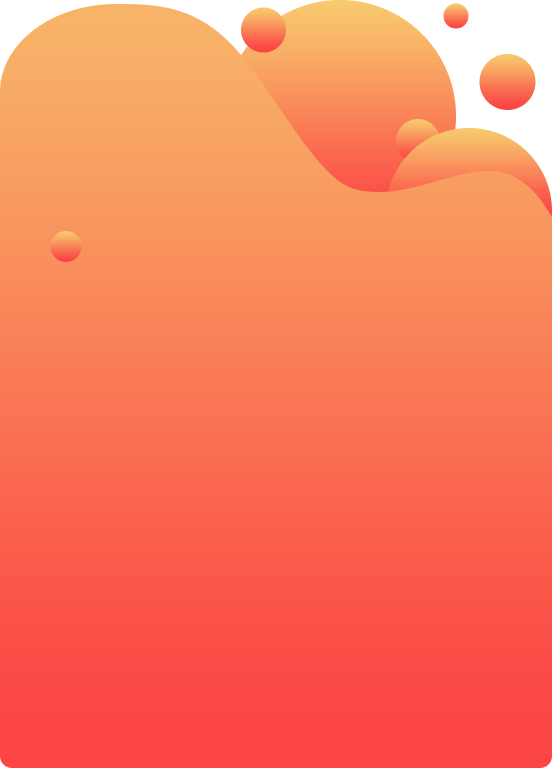
Reproduce this background procedurally as a Shadertoy shader.

```glsl
// Flowing orange-to-red wave with gradient bubbles on a white card.

const vec3 WHITE = vec3(1.0);
const vec3 RED = vec3(0.985, 0.27, 0.267);
const vec3 ORANGE = vec3(0.97, 0.71, 0.41);
const vec3 YELLOW = vec3(0.97, 0.79, 0.43);

// Wave crest knots: x, depth below the top, slope
const vec3 CREST[6] = vec3[6](
    vec3(1.16, 0.04, 0.0), vec3(2.41, 0.55, 1.2), vec3(3.35, 1.78, 0.85),
    vec3(3.80, 1.92, 0.0), vec3(4.90, 1.71, 0.0), vec3(5.52, 2.17, 1.7));

// Free bubbles: centre x, centre depth, radius
const vec3 BUBBLES[4] = vec3[4](
    vec3(2.635, 0.30, 0.225), vec3(4.56, 0.16, 0.125),
    vec3(5.075, 0.82, 0.28), vec3(0.66, 2.465, 0.155));

// Vertical blend that softens near both ends
vec3 ramp(vec3 top, float t) {
    t = clamp(t / 0.95, 0.0, 1.0);
    return mix(top, RED, mix(t, smoothstep(0.0, 1.0, t), 0.35));
}

float coverage(float dist, float pixel) {
    return clamp(0.5 - dist / pixel, 0.0, 1.0);
}

// Disc whose gradient spans the given share of its diameter
void drawBubble(inout vec3 color, vec2 p, vec3 disc, float span, float pixel) {
    float t = (p.y - disc.y + disc.z) / (2.0 * disc.z * span);
    float dist = length(p - disc.xy) - disc.z;
    color = mix(color, ramp(YELLOW, t), coverage(dist, pixel));
}

// Depth of the wave crest: a quarter ellipse, then cubic Hermite spans
float crestDepth(float x) {
    if (x < CREST[0].x) {
        float u = (CREST[0].x - x) / CREST[0].x;
        return 0.92 - 0.88 * sqrt(max(1.0 - u * u, 0.0));
    }
    float depth = CREST[5].y;
    for (int i = 0; i < 5; i++) {
        vec3 a = CREST[i], b = CREST[i + 1];
        if (x >= a.x && x < b.x) {
            float w = b.x - a.x, t = (x - a.x) / w, s = 1.0 - t;
            depth = mix(a.y, b.y, t * t * (3.0 - 2.0 * t))
                  + w * t * s * (s * a.z - t * b.z);
        }
    }
    return depth;
}

void mainImage(out vec4 fragColor, in vec2 fragCoord) {
    // Canvas is 7.68 units tall, with depth measured from the top
    float pixel = 7.68 / iResolution.y;
    vec2 p = vec2(fragCoord.x, iResolution.y - fragCoord.y) * pixel;
    float width = iResolution.x * pixel;
    vec3 color = WHITE;

    // Bubbles behind the wave
    drawBubble(color, p, vec3(3.40, 1.16, 1.16), 1.0, pixel);
    drawBubble(color, p, vec3(4.18, 1.41, 0.22), 1.0, pixel);
    drawBubble(color, p, vec3(4.69, 2.11, 0.83), 0.55, pixel);

    // Wave body, with the edge distance corrected for its slope
    float slope = (crestDepth(p.x + 0.5 * pixel) - crestDepth(p.x - 0.5 * pixel)) / pixel;
    float waveDist = (crestDepth(p.x) - p.y) / sqrt(1.0 + slope * slope);
    color = mix(color, ramp(ORANGE, p.y / 7.68), coverage(waveDist, pixel));

    // Bubbles in front
    for (int i = 0; i < 4; i++) {
        drawBubble(color, p, BUBBLES[i], 1.0, pixel);
    }

    // Rounded bottom corners
    vec2 corner = vec2(abs(p.x - 0.5 * width) - 0.5 * width, p.y - 7.68) + 0.12;
    float cardDist = length(max(corner, 0.0)) - 0.12;
    color = mix(WHITE, color, coverage(cardDist, pixel));

    fragColor = vec4(color, 1.0);
}
```
